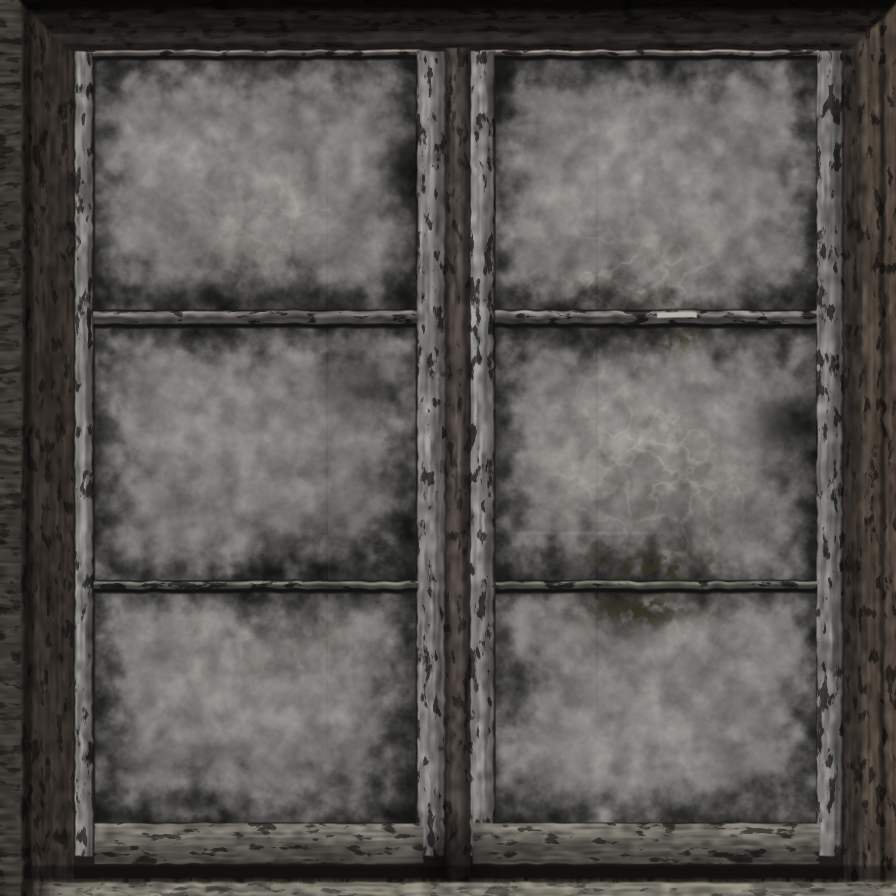
Give the GLSL for this texture, as a Shadertoy shader.

```glsl
// Weathered six-pane wooden window with clouded, grimy glass.

const float EDGE = 0.0014;

float hash(vec2 p) {
    vec3 q = fract(p.xyx * vec3(0.1031, 0.103, 0.0973));
    q += dot(q, q.yzx + 33.33);
    return fract((q.x + q.y) * q.z);
}

float noise(vec2 p) {
    vec2 c = floor(p), f = fract(p);
    f = f * f * (3.0 - 2.0 * f);
    return mix(mix(hash(c), hash(c + vec2(1, 0)), f.x),
               mix(hash(c + vec2(0, 1)), hash(c + 1.0), f.x), f.y);
}

float fbm(vec2 p) {
    float sum = 0.0, amp = 0.533;
    for (int i = 0; i < 4; i++) {
        sum += amp * noise(p);
        p = mat2(1.6, 1.2, -1.2, 1.6) * p + 17.3;
        amp *= 0.5;
    }
    return sum;
}

// Soft interval from a to b
float band(float x, float a, float b, float soft) {
    return smoothstep(a - soft, a + soft, x) * (1.0 - smoothstep(b - soft, b + soft, x));
}

float box(vec2 p, vec2 lo, vec2 hi) {
    return band(p.x, lo.x, hi.x, EDGE) * band(p.y, lo.y, hi.y, EDGE);
}

float blob(vec2 p, float x, float y, float w, float h) {
    vec2 d = (p - vec2(x, y)) / vec2(w, h);
    return exp(-dot(d, d));
}

// Grain runs along q.y; wear adds dark chips
vec3 wood(vec2 q, vec3 base, float wear) {
    float grain = 0.5 * (noise(q * vec2(330, 24)) + noise(q * vec2(170, 90)));
    float chips = smoothstep(0.58, 0.72, fbm(q * vec2(150, 60) + 7.0));
    return base * (0.65 + 0.8 * grain) * (1.0 - wear * chips);
}

// Hazy pane: dark ragged rim around mottled grey
vec3 glass(vec2 p, vec2 centre, vec2 size) {
    float cloud = fbm(p * 13.0 + 3.0) - 0.5;
    float mottle = fbm(p * 55.0) - 0.5;
    vec2 inset = size - abs(p - centre) + cloud * 0.05 + mottle * 0.05;
    vec2 rim = smoothstep(vec2(-0.03), vec2(0.05), inset);
    float haze = rim.x * rim.y;
    float core = blob(p, centre.x - 0.01, centre.y + 0.01, size.x * 0.8, size.y * 0.8);
    float value = mix(0.12, 0.405 + 0.125 * core, haze);
    value += (cloud * 0.13 + mottle * 0.25) * (0.35 + 0.65 * haze);
    return max(value, 0.05) * vec3(1, 0.99, 0.96);
}

// Outer casing, wall edges and lintel
vec3 casing(vec2 p) {
    vec3 col = wood(p, vec3(0.19, 0.168, 0.152), 0.4);
    col *= 1.0 - 0.5 * band(p.x, 0.026, 0.036, 0.004);
    col = mix(col, wood(p.yx, vec3(0.22, 0.21, 0.19), 0.4), 1.0 - smoothstep(0.021, 0.026, p.x));
    col = mix(col, wood(p, vec3(0.28, 0.245, 0.215), 0.5), smoothstep(0.955, 0.967, p.x));
    col *= 1.0 - 0.5 * band(p.x, 0.982, 0.988, 0.003);
    vec3 lintel = wood(p.yx, vec3(0.105, 0.095, 0.085), 0.4);
    lintel += 0.07 * band(p.y, 0.952, 0.963, 0.003);
    lintel *= 1.0 - 0.7 * smoothstep(0.982, 0.994, p.y);
    float mitre = min(p.x - 0.026, 1.0 - p.x) + p.y - 0.995;
    return mix(col, lintel, smoothstep(-0.004, 0.004, mitre) * smoothstep(0.942, 0.946, p.y));
}

// Peeling upright, lit on its left and shaded on its right
vec3 stile(vec3 col, vec2 p, float left, float right, float tone) {
    float across = (p.x - left) / (right - left);
    vec3 paint = wood(p, vec3(1, 0.985, 0.96) * tone, 0.6);
    paint *= 1.1 - 0.35 * smoothstep(0.45, 0.8, across);
    paint *= 1.0 - 0.5 * band(across, 0.94, 1.1, 0.06);
    return mix(col, paint, box(p, vec2(left, 0.045), vec2(right, 0.943)));
}

// Thin crossbar with a bright lip and a shadow beneath
vec3 crossbar(vec3 col, vec2 p, float y, float thick, vec3 tint) {
    float span = band(p.x, 0.102, 0.469, EDGE) + band(p.x, 0.536, 0.914, EDGE);
    vec3 paint = wood(p.yx, tint, 0.6) * (0.65 + 0.65 * smoothstep(-0.3, 0.6, (p.y - y) / thick));
    col = mix(col, vec3(0.07), span * band(p.y, y - thick - 0.005, y + thick + 0.001, 0.002));
    return mix(col, paint, span * band(p.y, y - thick, y + thick, EDGE));
}

void mainImage(out vec4 fragColor, in vec2 fragCoord) {
    vec2 p = fragCoord / iResolution.xy;
    vec2 worn = p + 0.002 * (vec2(noise(p.yx * vec2(110, 20)), noise(p * vec2(70, 20))) - 0.5);
    vec3 col = casing(worn);

    // Sash backing and panes
    col = mix(col, vec3(0.12, 0.11, 0.1), box(worn, vec2(0.082, 0.02), vec2(0.942, 0.947)));
    for (int i = 0; i < 6; i++) {
        int row = i / 2;
        vec2 centre = vec2(i % 2 == 0 ? 0.285 : 0.732, 0.796 - 0.302 * float(row) + 0.02 * float(row / 2));
        vec2 size = vec2(0.179, row == 2 ? 0.13 : 0.142);
        col = mix(col, glass(p, centre, size), box(p, centre - size, centre + size));
    }

    // Stains, moss, pale scuffs and faint reflections
    float stain = blob(p, 0.455, 0.815, 0.025, 0.035) + blob(p, 0.89, 0.525, 0.045, 0.03)
        + 0.4 * blob(p, 0.41, 0.57, 0.04, 0.03) + 0.4 * blob(p, 0.25, 0.67, 0.14, 0.015);
    col *= 1.0 - 0.65 * min(stain, 1.0);
    float moss = blob(p, 0.725, 0.365, 0.07, 0.02) + blob(p, 0.71, 0.32, 0.06, 0.018)
        + blob(p, 0.745, 0.625, 0.04, 0.015);
    col = mix(col, vec3(0.2, 0.19, 0.14), min(moss, 1.0) * smoothstep(0.4, 0.65, fbm(p * 80.0)));
    float scuffs = blob(p, 0.74, 0.47, 0.12, 0.12) + blob(p, 0.7, 0.69, 0.12, 0.05)
        + 0.6 * blob(p, 0.31, 0.73, 0.1, 0.07) + 0.6 * blob(p, 0.31, 0.29, 0.1, 0.05);
    float vein = 1.0 - smoothstep(0.0, 0.08, abs(fbm(p * 32.0 + 9.0) - 0.5));
    col += vec3(0.07, 0.065, 0.05) * vein * scuffs;
    col -= 0.03 * (band(p.x, 0.364, 0.366, EDGE) + band(p.x, 0.665, 0.667, EDGE)) * band(p.y, 0.2, 0.82, 0.05);
    col += 0.04 * band(p.y, 0.403, 0.407, EDGE) * band(p.x, 0.57, 0.73, 0.02);

    // Crossbars, uprights and centre post
    col = crossbar(col, worn, 0.646, 0.007, vec3(0.37, 0.355, 0.34));
    col = crossbar(col, worn, 0.347, 0.004, vec3(0.35, 0.355, 0.32));
    col = crossbar(col, worn, 0.941, 0.003, vec3(0.4, 0.38, 0.36));
    col = mix(col, vec3(0.72, 0.7, 0.67), box(worn, vec2(0.733, 0.645), vec2(0.778, 0.651)));
    col = stile(col, worn, 0.084, 0.104, 0.43);
    col = stile(col, worn, 0.466, 0.498, 0.42);
    col = stile(col, worn, 0.525, 0.552, 0.44);
    col = stile(col, worn, 0.912, 0.941, 0.41);
    vec3 post = wood(worn, vec3(0.25, 0.225, 0.21), 0.4) * (0.65 + 0.5 * band(worn.x, 0.502, 0.517, 0.005));
    col = mix(col, post, box(worn, vec2(0.497, 0.02), vec2(0.525, 0.947)));

    // Bottom rails, dark joint and sill
    float span = band(worn.x, 0.105, 0.472, EDGE) + band(worn.x, 0.528, 0.915, EDGE);
    vec3 rail = wood(worn.yx, vec3(0.35, 0.34, 0.315), 0.5) * (0.75 + 0.5 * smoothstep(0.04, 0.078, worn.y));
    col = mix(col, rail, span * band(worn.y, 0.036, 0.081, EDGE));
    col *= 1.0 - 0.6 * blob(p, 0.505, 0.04, 0.03, 0.04);
    col *= 1.0 - 0.4 * band(worn.y, 0.018, 0.034, 0.003) * smoothstep(0.024, 0.028, worn.x);
    vec3 sill = wood(worn.yx, vec3(0.45, 0.44, 0.4), 0.35);
    col = mix(col, sill, (1.0 - smoothstep(0.013, 0.017, worn.y)) * smoothstep(0.03, 0.08, worn.x));
    fragColor = vec4(clamp(col, 0.0, 1.0), 1.0);
}
```
